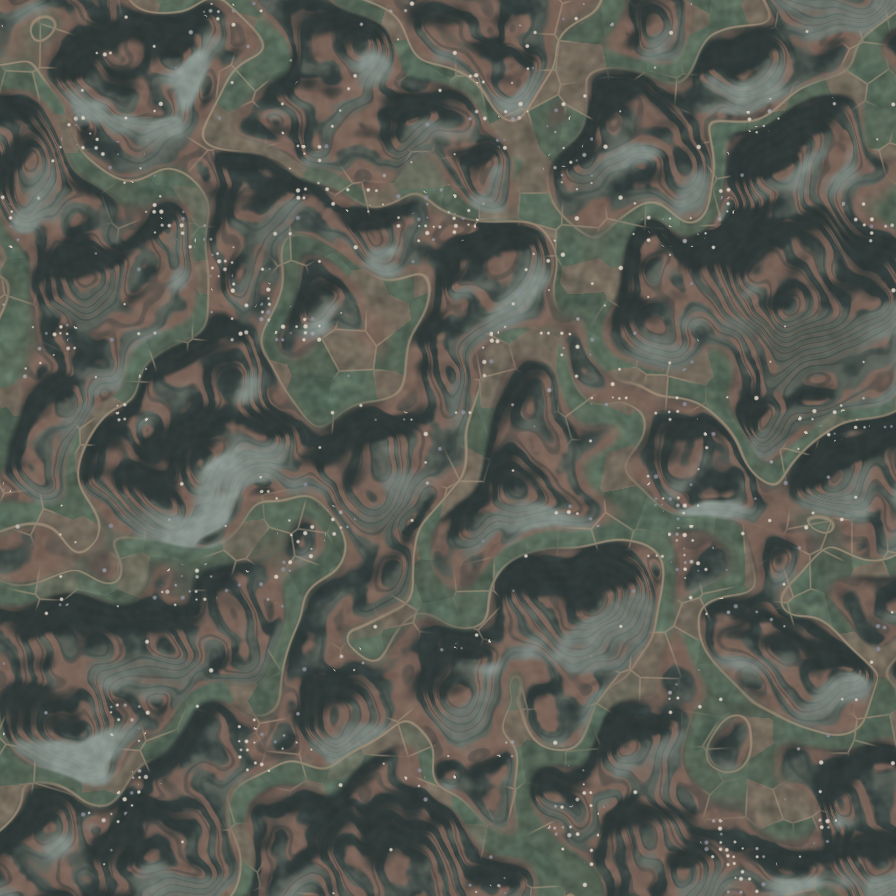
Reproduce this texture procedurally as a WebGL 1 fragment shader.

```glsl
precision highp float;
// Aerial view of terraced hills with green valleys, lanes and scattered houses.
uniform vec2 u_resolution;

const vec3 FOREST = vec3(0.205, 0.250, 0.245);
const vec3 MOSS   = vec3(0.335, 0.365, 0.335);
const vec3 MEADOW = vec3(0.345, 0.425, 0.360);
const vec3 EARTH  = vec3(0.490, 0.395, 0.350);
const vec3 HAZE   = vec3(0.580, 0.630, 0.610);
const vec3 LANE   = vec3(0.640, 0.565, 0.480);
const vec3 HOUSE  = vec3(0.860, 0.820, 0.770);
const vec2 LIGHT_DIR = vec2(0.40, -0.92);
const float HILL_SCALE = 4.6;
const float LOBE_SCALE = 14.0;
const float TERRACE_FREQ = 66.0;
const float FIELD_SCALE = 24.0;
const float HOUSE_SCALE = 125.0;
const float LANE_WIDTH = 0.0013;
const float SLOPE_STEP = 0.007;

float hash(vec2 p) {
  return fract(sin(dot(p, vec2(127.1, 311.7))) * 43758.5453);
}

vec2 hash2(vec2 p) {
  return vec2(hash(p), hash(p + 37.3));
}

// Signed gradient noise.
float noise(vec2 p) {
  vec2 i = floor(p), f = p - i;
  vec2 u = f * f * f * (f * (f * 6.0 - 15.0) + 10.0);
  vec2 e = vec2(1.0, 0.0);
  float a = dot(hash2(i) * 2.0 - 1.0, f);
  float b = dot(hash2(i + e) * 2.0 - 1.0, f - e);
  float c = dot(hash2(i + e.yx) * 2.0 - 1.0, f - e.yx);
  float d = dot(hash2(i + 1.0) * 2.0 - 1.0, f - 1.0);
  return mix(mix(a, b, u.x), mix(c, d, u.x), u.y);
}

// x: height, y: signed valley field (zero along the valley floor).
vec2 terrain(vec2 p) {
  vec2 q = p + 0.022 * vec2(noise(p * 11.0 + 3.7), noise(p * 11.0 + 19.2));
  float n = noise(q * HILL_SCALE + 5.3) + 0.5 * noise(q * 10.0 + 31.0);
  float v = abs(n);
  float lobes = noise(q * LOBE_SCALE + 8.1) + 0.35 * noise(q * 27.0 + 2.4);
  float height = v * v / (v + 0.08) + 0.36 * smoothstep(0.03, 0.20, v) * lobes;
  return vec2(height, n);
}

// x: distance to the nearest cell edge, y: cell id.
vec2 fieldCells(vec2 p) {
  vec2 base = floor(p), nearest = vec2(0.0), nearestId = vec2(0.0);
  float best = 9.0, edge = 9.0;
  for (int j = -1; j <= 1; j++) for (int i = -1; i <= 1; i++) {
    vec2 id = base + vec2(float(i), float(j));
    vec2 r = id + 0.15 + 0.7 * hash2(id) - p;
    if (dot(r, r) < best) { best = dot(r, r); nearest = r; nearestId = id; }
  }
  for (int j = -2; j <= 2; j++) for (int i = -2; i <= 2; i++) {
    vec2 id = base + vec2(float(i), float(j));
    vec2 r = id + 0.15 + 0.7 * hash2(id) - p;
    vec2 gap = r - nearest;
    if (dot(gap, gap) > 0.0001) edge = min(edge, dot(0.5 * (r + nearest), normalize(gap)));
  }
  return vec2(edge, hash(nearestId + 71.0));
}

float line(float dist, float width, float blur) {
  return 1.0 - smoothstep(width - blur, width + blur, dist);
}

void main() {
  float side = min(u_resolution.x, u_resolution.y);
  vec2 p = gl_FragCoord.xy / side;
  float blur = max(0.0011, 0.7 / side);

  // Relief and its slope
  vec2 t = terrain(p);
  vec2 dx = (terrain(p + vec2(SLOPE_STEP, 0.0)) - t) / SLOPE_STEP;
  vec2 dy = (terrain(p + vec2(0.0, SLOPE_STEP)) - t) / SLOPE_STEP;
  float shade = -dot(vec2(dx.x, dy.x), LIGHT_DIR) / 4.5;
  float valley = abs(t.y);
  float floorMask = 1.0 - smoothstep(0.035, 0.085, valley);
  float patches = noise(p * 8.0 + 44.0);
  float detail = noise(p * 55.0) + 0.6 * noise(p * 120.0 + 9.0);

  // Wooded slopes with contour bands of bare earth
  vec3 color = mix(FOREST, MOSS, smoothstep(-0.6, 0.6, shade + patches + 0.5 * detail));
  float band = sin(t.x * TERRACE_FREQ + 3.0 * noise(p * 18.0 + 6.0) + 0.9 * detail);
  float bare = smoothstep(-0.35, 0.65, band + 0.9 * patches + 0.15);
  bare *= 1.0 - 0.75 * smoothstep(0.5, 1.3, abs(shade));
  color = mix(color, EARTH, 0.9 * bare);
  float darkBand = smoothstep(0.5, 1.0, sin(t.x * TERRACE_FREQ * 1.7 + 4.0 * patches));
  color = mix(color, FOREST, 0.4 * darkBand);

  // Light and shadow
  color = mix(color, FOREST * 0.88, 0.85 * smoothstep(0.05, 1.0, -shade));
  float glow = smoothstep(0.25, 1.5, shade) * smoothstep(-0.35, 0.3, noise(p * 6.0 + 90.0));
  color = mix(color, HAZE, 0.8 * glow);

  // Valley fields
  vec2 cell = fieldCells(p * FIELD_SCALE);
  vec3 field = mix(MEADOW * (0.88 + 0.22 * cell.y), EARTH, 0.65 * smoothstep(0.68, 0.78, cell.y));
  color = mix(color, field * (1.0 + 0.12 * detail), 0.88 * floorMask);
  color *= 1.0 + 0.13 * detail;

  // Lanes along one valley side and between fields
  float laneDist = abs(t.y - 0.055) / max(length(vec2(dx.y, dy.y)), 0.8);
  float lane = line(laneDist, LANE_WIDTH, blur) * smoothstep(-0.25, 0.1, noise(p * 7.0 + 13.0));
  float track = line(cell.x / FIELD_SCALE, LANE_WIDTH * 0.7, blur);
  track *= smoothstep(0.0, 0.2, noise(p * 14.0 + 61.0)) * line(valley, 0.11, 0.03);
  color = mix(color, LANE, max(0.75 * lane, 0.65 * track));

  // Houses clustered beside the valleys
  vec2 lot = floor(p * HOUSE_SCALE);
  vec2 offset = fract(p * HOUSE_SCALE) - mix(vec2(0.35), vec2(0.65), hash2(lot + 5.0));
  float village = smoothstep(0.0, 0.35, noise(p * 10.0 + 27.0));
  village *= smoothstep(0.02, 0.06, valley) * (1.0 - smoothstep(0.13, 0.24, valley));
  float built = step(hash(lot + 11.0), 0.42 * village + 0.004);
  float radius = mix(0.12, 0.30, hash(lot + 23.0));
  float house = built * line(length(offset), radius, blur * HOUSE_SCALE);
  vec3 roof = mix(HOUSE, vec3(0.52, 0.53, 0.58), smoothstep(0.45, 0.9, hash(lot + 47.0)));
  color = mix(color, roof, 0.9 * house);

  gl_FragColor = vec4(clamp(color, 0.0, 1.0), 1.0);
}
```
